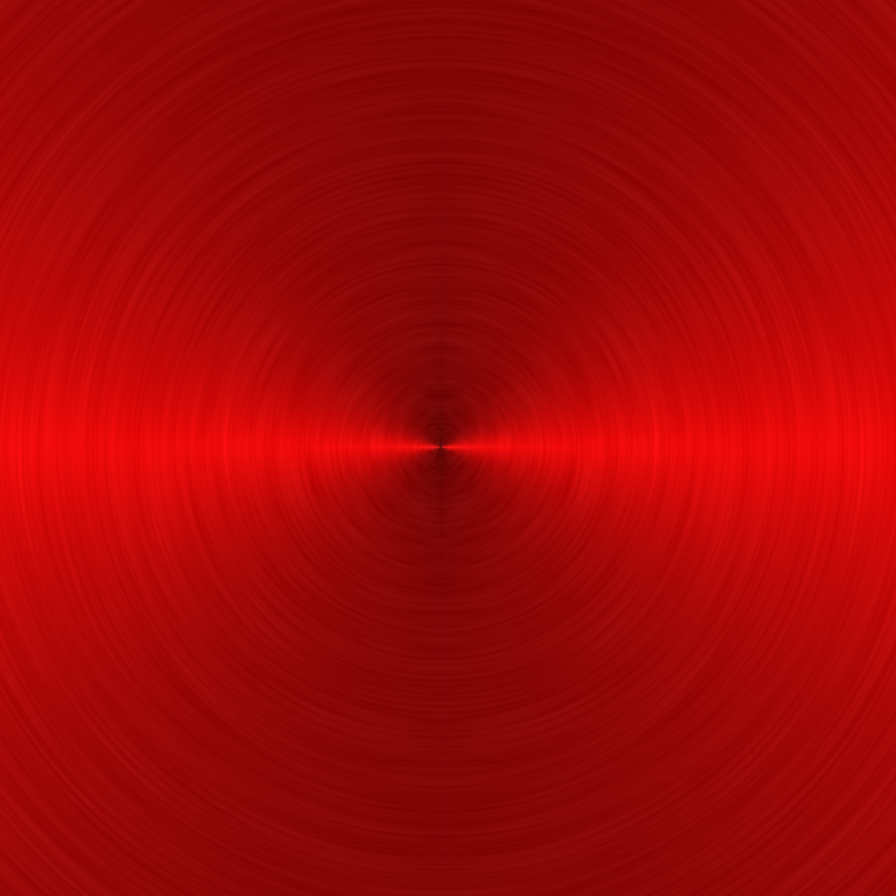
A WebGL 2 fragment shader for this texture:

```glsl
#version 300 es
precision highp float;

#define CENTER vec2(0.492, 0.501)
#define SHADE_LEVEL 0.478
#define SHEEN_LEVEL 0.485
#define SHEEN_FALLOFF 1.72
#define SHEEN_ROUNDING 0.035
#define GROOVE_FREQUENCY 38.0
#define GROOVE_DEPTH 0.034
#define GROOVE_OCTAVES 4
#define HUB_RADIUS 0.055
#define HUB_DARKENING 0.27

uniform vec2 u_resolution;
out vec4 fragColor;

// Pseudo-random unit gradient for a lattice cell
vec2 cellGradient(vec2 cell) {
    vec3 h = fract(cell.xyx * vec3(0.1031, 0.1030, 0.0973));
    h += dot(h, h.yzx + 33.33);
    float angle = 6.28318 * fract((h.x + h.y) * h.z);
    return vec2(cos(angle), sin(angle));
}

float gradientNoise(vec2 p) {
    vec2 cell = floor(p);
    vec2 f = p - cell;
    vec2 w = f * f * f * (f * (f * 6.0 - 15.0) + 10.0);
    float a = dot(cellGradient(cell), f);
    float b = dot(cellGradient(cell + vec2(1.0, 0.0)), f - vec2(1.0, 0.0));
    float c = dot(cellGradient(cell + vec2(0.0, 1.0)), f - vec2(0.0, 1.0));
    float d = dot(cellGradient(cell + 1.0), f - 1.0);
    return mix(mix(a, b, w.x), mix(c, d, w.x), w.y);
}

// Concentric scratches: long along the arc, fine across it
float grooves(float radius, float arc, float pixel) {
    float sum = 0.0;
    float frequency = GROOVE_FREQUENCY;
    for (int i = 0; i < GROOVE_OCTAVES; i++) {
        float layer = float(i);
        float visible = 1.0 - smoothstep(0.6, 1.2, frequency * pixel);
        vec2 q = vec2(radius * frequency, arc * (1.1 + 0.4 * layer) + 0.37);
        sum += visible * gradientNoise(q + 17.3 * layer) * (0.4 + 0.25 * layer);
        frequency *= 1.95;
    }
    return sum;
}

void main() {
    float pixel = 1.0 / min(u_resolution.x, u_resolution.y);
    vec2 p = gl_FragCoord.xy / u_resolution - CENTER;
    float radius = length(p);

    // Angle above the horizontal, mirrored left to right
    float arc = atan(p.y, max(abs(p.x), 1e-5));
    float tilt = abs(arc);

    // Anisotropic sheen, brightest along the horizontal
    float softTilt = sqrt(tilt * tilt + SHEEN_ROUNDING * SHEEN_ROUNDING);
    float sheen = exp(-SHEEN_FALLOFF * softTilt);
    float light = SHADE_LEVEL + SHEEN_LEVEL * sheen;

    // Darker hub and a faint vertical seam
    float hub = exp(-radius / HUB_RADIUS);
    light *= 1.0 - HUB_DARKENING * hub * smoothstep(0.0, 0.5, tilt);
    light -= 0.02 * exp(-abs(p.x) / 0.002) * exp(-radius * 3.0);

    // Hairline glint across the middle
    float glint = exp(-abs(p.y) / 0.0015) * exp(-radius / 0.045);
    light += 0.04 * glint;

    // Brushed surface
    float scratch = grooves(radius, arc, pixel);
    light += GROOVE_DEPTH * scratch * (0.75 + 0.6 * sheen);

    // Deep red with a slight pale tint on raised scratches
    float tint = 0.006 + 0.034 * light + 0.016 * scratch + 0.08 * glint;
    vec3 color = vec3(light, tint, tint);
    fragColor = vec4(clamp(color, 0.0, 1.0), 1.0);
}
```
